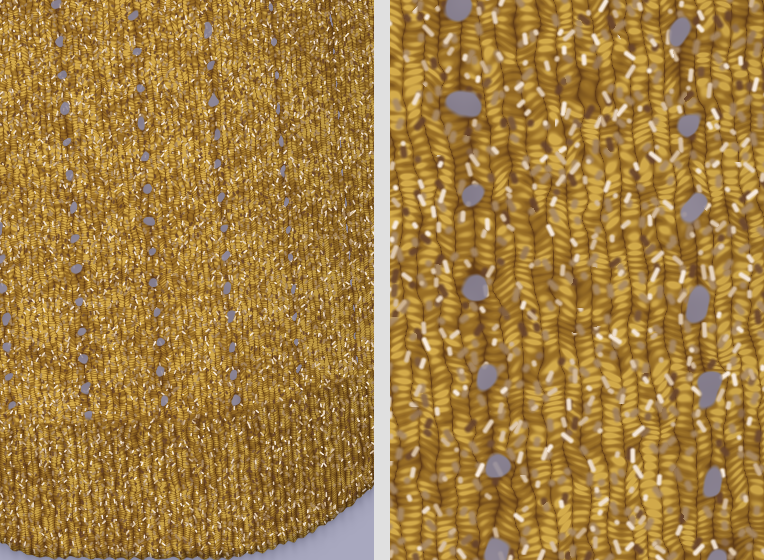
Left, the full canvas; right, a detail of the centre.
This texture is drawn by a WebGL 2 fragment shader. Its source:

```glsl
#version 300 es
precision highp float;
// Mustard lurex knit: leaning eyelet columns, a ribbed curved hem and metallic flecks.
uniform vec2 u_resolution;
out vec4 fragColor;

float hash(vec2 p) {
  return fract(sin(dot(p, vec2(127.1, 311.7))) * 43758.5453);
}

float noise(vec2 p) {
  vec2 i = floor(p), f = fract(p);
  f = f * f * (3.0 - 2.0 * f);
  return mix(mix(hash(i), hash(i + vec2(1, 0)), f.x),
             mix(hash(i + vec2(0, 1)), hash(i + vec2(1, 1)), f.x), f.y);
}

// Scattered short dashes: x = coverage, y = random tint of the dash
vec2 flecks(vec2 p, float amount, float halfLength, float radius, float seed) {
  vec2 cell = floor(p), result = vec2(0);
  for (int j = -1; j <= 1; j++) {
    for (int i = -1; i <= 1; i++) {
      vec2 id = cell + vec2(i, j);
      vec2 key = id + seed;
      if (hash(key) > amount) continue;
      vec2 d = p - id - vec2(hash(key + 3.7), hash(key + 8.3));
      float lean = (hash(key + 5.1) - 0.5) * 2.0;
      vec2 axis = vec2(sin(lean), cos(lean));
      float reach = halfLength * hash(key + 1.9);
      d -= axis * clamp(dot(d, axis), -reach, reach);
      float cover = 1.0 - smoothstep(radius * 0.3, radius * 1.7, length(d));
      if (cover > result.x) result = vec2(cover, hash(key + 6.4));
    }
  }
  return result;
}

// Rounded yarn strand with fine slanted plies; slant flips on every other strand
float strand(float across, float along, float slant) {
  float id = floor(across), f = fract(across) - 0.5;
  float side = mod(id, 2.0) * 2.0 - 1.0;
  float body = 0.2 + 0.8 * sqrt(max(1.0 - 4.0 * f * f, 0.0));
  float ply = 0.5 + 0.5 * sin(6.2832 * (along + side * slant * f + hash(vec2(id, 2.0))));
  return body * (0.64 + 0.36 * ply);
}

void main() {
  vec2 p = gl_FragCoord.xy / u_resolution.y;
  float down = 1.0 - p.y;

  // Fabric coordinates: the cloth leans, and curves away on the right
  float bend = max(p.x - 0.25, 0.0);
  float row = down * (1.0 + 0.8 * bend * bend);
  float s = p.x - 0.077 * down;
  float turn = max(s - 0.26, 0.0);
  float k = (s + 0.035) / 0.136 + 3.8 * turn * turn;
  float v = 15.3 * row + 3.07 * row * row;
  k += 0.035 * (noise(p * 32.0) - 0.5) + 0.035 * (noise(p * 95.0) - 0.5);
  v += 0.2 * (noise(p * 50.0 + 9.0) - 0.5);

  // Plain knit above, wider ribs below the seam
  float seam = row - 0.755 - 0.016 * (noise(p * 40.0) - 0.5);
  float rib = smoothstep(-0.008, 0.008, seam);
  float knit = strand(k * 12.0, v * 11.0, 0.7);
  float ribbing = strand(k * 12.0 + 0.5, v * 11.0, 0.8);
  ribbing *= 0.62 + 0.45 * smoothstep(0.0, 0.9, 0.5 + 0.5 * cos(6.2832 * (k * 6.0 - 0.25)));
  float tone = mix(knit, ribbing, rib);
  tone *= 0.45 + 0.82 * noise(p * 125.0);
  tone *= 0.85 + 0.3 * noise(p * 14.0);
  tone *= 1.0 - 0.2 * exp(-pow(seam / 0.005, 2.0));

  // Eyelets: one column per unit of k, closing towards the right
  float column = floor(k + 0.5);
  float open = 1.0 - 0.7 * smoothstep(3.0, 5.0, column);
  float dx = k - column;
  float dy = fract(v - 0.38 * (column - 1.0) + 0.4) - 0.5;
  float above = 1.0 - smoothstep(-0.012, 0.0, seam);
  tone *= 1.0 - 0.32 * above * exp(-pow(dx / 0.05, 2.0));
  float ragged = 0.4 * (noise(p * 120.0) - 0.5);
  float hole = length(vec2(dx / (0.06 * open), (dy + dx * 0.8) / 0.16)) + ragged;
  float gap = above * (1.0 - smoothstep(0.8, 1.12, hole));
  tone *= 1.0 - 0.3 * above * (1.0 - smoothstep(1.0, 1.5, hole));

  // Yarn colour from shadow to highlight
  vec3 color = mix(vec3(0.36, 0.22, 0.08), vec3(0.57, 0.41, 0.14), smoothstep(0.08, 0.48, tone));
  color = mix(color, vec3(0.79, 0.64, 0.28), smoothstep(0.46, 0.88, tone));
  color *= 1.05 - 0.12 * smoothstep(0.3, 0.67, p.x) - 0.05 * rib;
  color = mix(color, vec3(0.51, 0.48, 0.54) + 0.06 * noise(p * 60.0), gap);

  // Metallic thread: dull glints first, then bright ones in loose drifts
  float drift = 0.3 + 0.42 * noise(p * vec2(9, 22));
  vec2 dull = flecks(p * 92.0, 0.72, 0.24, 0.18, 40.0);
  vec3 dullTint = mix(vec3(0.40, 0.26, 0.17), vec3(0.66, 0.54, 0.40), smoothstep(0.2, 0.4, dull.y));
  color = mix(color, dullTint, 0.9 * dull.x * (1.0 - gap));
  vec2 bright = flecks(p * 92.0, drift, 0.3, 0.13, 11.0);
  vec3 brightTint = mix(vec3(0.80, 0.69, 0.55), vec3(0.98, 0.93, 0.88), bright.y);
  color = mix(color, brightTint, bright.x * (1.0 - 0.8 * gap));

  // Curved hem over a pale surface
  float left = max(0.1 - p.x, 0.0), right = max(p.x - 0.38, 0.0);
  float hem = 0.997 - 2.8 * left * left - 1.55 * right * right;
  hem += 0.007 * (noise(p * 70.0) - 0.5) + 0.002 * cos(6.2832 * (k * 6.0 - 0.25));
  color *= 1.0 - 0.25 * smoothstep(hem - 0.02, hem, down);
  vec3 surface = vec3(0.66, 0.66, 0.75) - 0.14 * exp(-max(down - hem, 0.0) * 70.0);
  color = mix(color, surface, smoothstep(-0.0015, 0.0015, down - hem));

  fragColor = vec4(color, 1.0);
}
```
